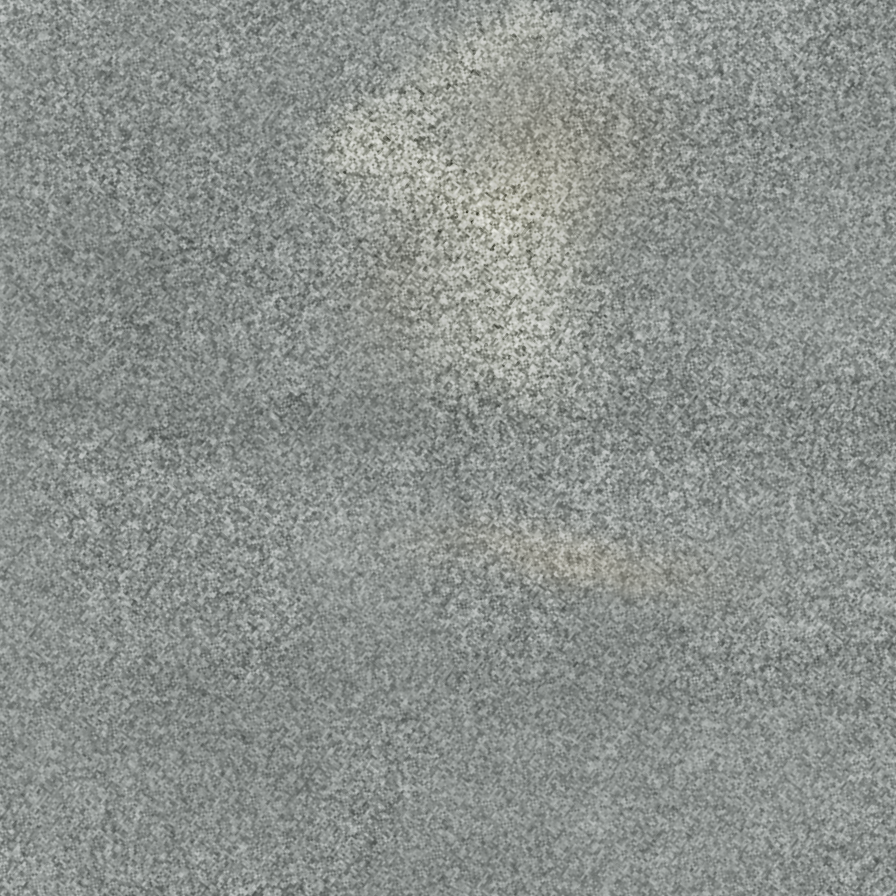
Reproduce this texture procedurally as a three.js fragment shader.

```glsl
// Weathered grey cement sheet: fine speckle and pale flecks over soft cloudy bands,
// with a warm, wedge-shaped sheen near the top. Value noise gives the grain and
// clouds; blurred segments and elliptical spots place the sheen and the tones.
#define BASE_COLOR vec3(0.549, 0.569, 0.559)
#define SHEEN_COLOR vec3(0.170, 0.160, 0.125)
#define TAN_COLOR vec3(0.042, 0.022, -0.006)
#define GRAIN_SCALE 390.0
#define GRAIN_CONTRAST 0.42
#define FLECK_SCALE 185.0
#define FLECK_LIGHT 0.085
#define CLOUD_CONTRAST 0.085
#define STREAK_CONTRAST 0.045

varying vec2 vUv;

float hash(vec2 p) {
  vec3 q = fract(vec3(p.xyx) * 0.1031);
  q += dot(q, q.yzx + 33.33);
  return fract((q.x + q.y) * q.z);
}

float noise(vec2 p) {
  vec2 i = floor(p);
  vec2 f = fract(p);
  f = f * f * (3.0 - 2.0 * f);
  float low = mix(hash(i), hash(i + vec2(1.0, 0.0)), f.x);
  float high = mix(hash(i + vec2(0.0, 1.0)), hash(i + vec2(1.0, 1.0)), f.x);
  return mix(low, high, f.y);
}

float fbm(vec2 p) {
  float sum = 0.0;
  float weight = 0.5;
  for (int i = 0; i < 5; i++) {
    sum += weight * noise(p);
    p = mat2(1.6, 1.2, -1.2, 1.6) * p + 17.3;
    weight *= 0.5;
  }
  return sum;
}

// Soft ellipse, 1 at its centre
float spot(vec2 p, vec2 centre, vec2 radius) {
  vec2 q = (p - centre) / radius;
  return exp(-dot(q, q));
}

// Soft stroke from a to b
float glow(vec2 p, vec2 a, vec2 b, float width) {
  vec2 ab = b - a;
  float t = clamp(dot(p - a, ab) / dot(ab, ab), 0.0, 1.0);
  float d = length(p - a - ab * t) / width;
  return exp(-d * d);
}

// Two arms meeting at the left, and a broad patch below them
float sheenMask(vec2 p) {
  vec2 apex = vec2(0.400, 0.832);
  float upper = 0.55 * glow(p, apex, vec2(0.59, 0.97), 0.040);
  float lower = 0.75 * glow(p, apex, vec2(0.55, 0.76), 0.038);
  float patchGlow = 0.80 * glow(p, vec2(0.565, 0.75), vec2(0.57, 0.64), 0.085);
  return 1.0 - (1.0 - upper) * (1.0 - lower) * (1.0 - patchGlow);
}

// Broad light and dark areas
float broadTone(vec2 p) {
  float tone = 0.028 * spot(p, vec2(0.40, 0.41), vec2(0.30, 0.06));
  tone += 0.035 * spot(p, vec2(0.78, 0.92), vec2(0.30, 0.06));
  tone += 0.025 * spot(p, vec2(0.85, 0.66), vec2(0.22, 0.12));
  tone -= 0.040 * spot(p, vec2(0.50, 0.535), vec2(0.40, 0.035));
  tone -= 0.038 * spot(p, vec2(0.15, 0.72), vec2(0.20, 0.13));
  tone -= 0.026 * spot(p, vec2(0.45, 0.23), vec2(0.55, 0.05));
  return tone - 0.02 * smoothstep(0.10, 0.0, p.y);
}

void main() {
  vec2 p = vUv;
  vec2 turned = mat2(0.8, 0.6, -0.6, 0.8) * p + 2.0;
  vec2 warp = vec2(fbm(p * 11.0), fbm(p * 11.0 + 40.0)) - 0.48;
  vec2 warped = p + 0.055 * warp;
  float sheen = sheenMask(warped);

  // Clouds and faint trowel streaks
  float cloud = fbm(warped * vec2(4.0, 7.0) + 5.0) - 0.48;
  float streak = fbm(p * vec2(5.0, 24.0) + 70.0) - 0.48;
  float tone = broadTone(warped) + CLOUD_CONTRAST * cloud + STREAK_CONTRAST * streak;

  // Fine speckle, strongest in the sheen and the worn upper half
  float worn = smoothstep(0.32, 0.62, fbm(p * 7.0 + 12.0) + 0.16 * (p.y - 0.5));
  float grain = 0.72 * noise(turned * GRAIN_SCALE)
    + 0.28 * noise(p * GRAIN_SCALE * 0.6 + 9.0) - 0.5;
  tone += GRAIN_CONTRAST * grain * (0.85 + 0.25 * worn + 0.65 * sheen);

  // Pale flecks gathered in worn areas, and sparse dark pits
  float fleckNoise = 0.75 * noise(turned * FLECK_SCALE + 3.0) + 0.25 * noise(p * 75.0);
  float fleck = smoothstep(0.53, 0.65, fleckNoise) - 0.3;
  tone += FLECK_LIGHT * fleck * mix(0.35, 1.0, worn);
  float pit = smoothstep(0.78, 0.90, noise(turned * 170.0 + 57.0));
  tone -= pit * (0.06 + 0.18 * sheen);

  // Hairline crack at the lower left and a pale left rim
  float crackX = 0.115 + 0.05 * (noise(vec2(p.y * 22.0, 4.0)) - 0.5) - 0.15 * (p.y - 0.08);
  float crack = smoothstep(0.004, 0.0, abs(p.x - crackX)) * smoothstep(0.16, 0.08, p.y);
  tone += 0.05 * smoothstep(0.006, 0.002, p.x) * smoothstep(0.5, 0.9, p.y) - 0.06 * crack;

  // Warm stains beside and below the sheen
  float tan1 = spot(warped, vec2(0.62, 0.83), vec2(0.11, 0.10));
  float tan2 = spot(warped + vec2(0.0, 0.12 * (p.x - 0.64)), vec2(0.64, 0.375), vec2(0.14, 0.030));
  float tan3 = spot(warped, vec2(0.45, 0.69), vec2(0.06, 0.09));
  vec3 color = BASE_COLOR + tone + SHEEN_COLOR * sheen;
  color += TAN_COLOR * (0.9 * tan1 + 1.1 * tan2 + 0.5 * tan3);

  // Highlights roll off softly
  color -= 0.45 * max(color - 0.74, 0.0);
  gl_FragColor = vec4(clamp(color, 0.0, 1.0), 1.0);
}
```
